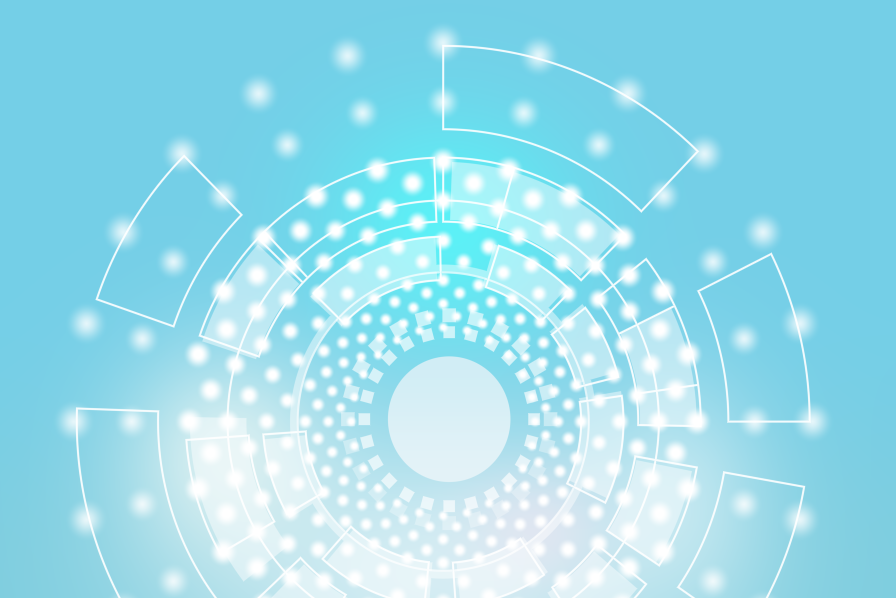
Give the GLSL for this background, as a Shadertoy shader.

```glsl
// Radial dial of outlined sectors, glowing dot rings and small tiles on a soft cyan sky.
#define HUB vec2(-0.008, -0.205)       // centre of sectors and dots
#define DISC_CENTER vec2(0.002, -0.201)
#define DISC_RADIUS 0.104
#define STRETCH vec2(1.015, 0.99)      // slight vertical elongation
#define LINE_HALF 0.0017
#define RAYS 24.0                      // dots and tiles per ring
#define DOT_RINGS 13
#define OUTER_BAND vec2(0.484, 0.622)
#define MIDDLE_BAND vec2(0.334, 0.430)
#define INNER_BAND vec2(0.234, 0.306)
#define FILL_ALPHA 0.45

const float TAU = 6.2831853;
const vec3 WHITE = vec3(1.0);

float pixelSize() { return 1.0 / iResolution.y; }

float coverage(float d) { return smoothstep(0.7, -0.7, d / pixelSize()); }

float stroke(float d) { return coverage(abs(d) - LINE_HALF); }

float blob(vec2 p, vec2 center, vec2 size) {
    vec2 q = (p - center) / size;
    return exp(-dot(q, q));
}

// Distance to a ring sector; polar = (radius, degrees), span = (start, end) in degrees.
float sector(vec2 polar, vec2 band, vec2 span) {
    float turn = mod(polar.y - 0.5 * (span.x + span.y) + 180.0, 360.0) - 180.0;
    float across = abs(polar.x - 0.5 * (band.x + band.y)) - 0.5 * (band.y - band.x);
    float along = (abs(turn) - 0.5 * (span.y - span.x)) * polar.x * TAU / 360.0;
    return max(across, along);
}

// Folds the plane into one ray, placing the origin on the repeated element.
vec2 foldRay(vec2 p, float radius, float phase) {
    float steps = atan(p.y, p.x) / TAU * RAYS + phase;
    float a = (fract(steps + 0.5) - 0.5) * TAU / RAYS;
    return length(p) * vec2(cos(a), sin(a)) - vec2(radius, 0.0);
}

vec3 sky(vec2 p) {
    vec3 col = mix(vec3(0.48, 0.80, 0.87), vec3(0.455, 0.81, 0.905), smoothstep(-0.5, 0.0, p.y));
    col = mix(col, vec3(0.35, 0.95, 0.97), 0.95 * blob(p, vec2(0.002, 0.12), vec2(0.21, 0.19)));
    col = mix(col, vec3(0.95, 0.97, 0.98), 0.75 * blob(p, vec2(-0.02, -0.46), vec2(0.44, 0.26)));
    col = mix(col, vec3(0.98, 0.98, 0.96), 0.68 * blob(p, vec2(-0.37, -0.26), vec2(0.17, 0.18)));
    col = mix(col, vec3(0.93, 0.97, 0.98), 0.50 * blob(p, vec2(0.38, -0.33), vec2(0.15, 0.20)));
    return mix(col, vec3(0.96, 0.90, 0.95), 0.55 * blob(p, vec2(0.15, -0.38), vec2(0.12, 0.10)));
}

// Returns (fill, line) opacity of all sectors and circles.
vec2 dial(vec2 polar) {
    const vec2 outerSpans[5] = vec2[5](vec2(46, 90), vec2(135, 161), vec2(178, 222),
        vec2(0, 26.5), vec2(-34.5, -10));
    const vec2 middleFills[7] = vec2[7](vec2(46, 88), vec2(137, 162), vec2(179, 218),
        vec2(-1, 26), vec2(-33, -11), vec2(-58, -40), vec2(225, 242));
    const vec2 middleLines[10] = vec2[10](vec2(45, 74), vec2(74, 90), vec2(92, 136),
        vec2(134, 161), vec2(184, 210), vec2(-1, 38), vec2(8, 26), vec2(-33, -10),
        vec2(-56, -38), vec2(223, 240));
    const vec2 innerSpans[7] = vec2[7](vec2(91, 136), vec2(45, 72), vec2(14, 38),
        vec2(-26, 8), vec2(184, 210), vec2(228, 264), vec2(274, 304));
    float fill = 0.0, line = 0.0;
    for (int i = 0; i < 5; i++)
        line = max(line, stroke(sector(polar, OUTER_BAND, outerSpans[i])));
    for (int i = 0; i < 7; i++) {
        fill = max(fill, coverage(sector(polar, MIDDLE_BAND, middleFills[i])));
        fill = max(fill, coverage(sector(polar, INNER_BAND, innerSpans[i] + 1.5)));
        line = max(line, stroke(sector(polar, INNER_BAND, innerSpans[i])));
    }
    for (int i = 0; i < 10; i++)
        line = max(line, stroke(sector(polar, MIDDLE_BAND + vec2(-0.003, 0.007), middleLines[i])));
    line = max(line, stroke(polar.x - 0.366));
    line = max(line, 0.8 * stroke(polar.x - 0.247));
    fill = max(fill, coverage(abs(polar.x - 0.254) - 0.006));
    return vec2(fill * FILL_ALPHA, line * 0.9);
}

// Soft dots on rings that grow and spread outward.
float dots(vec2 p) {
    float light = 0.0;
    for (int i = 0; i < DOT_RINGS; i++) {
        float k = float(i), far = step(10.5, k);
        float radius = 0.156 + 0.0195 * min(k, 4.0) + 0.0328 * clamp(k - 4.0, 0.0, 6.0)
                     + 0.098 * max(k - 10.0, 0.0);
        float phase = 0.5 * mod(k, 2.0) * (1.0 - far);
        float x = length(foldRay(p, radius, phase)) / (0.002 + 0.056 * radius);
        light = max(light, mix(1.0, 0.82, far) * smoothstep(1.0, mix(0.2, -0.1, far), x));
    }
    return light;
}

// Two rings of small square tiles around the disc.
float tiles(vec2 p) {
    vec2 a = abs(foldRay(p, 0.144, 0.0)) - 0.0098;
    vec2 b = abs(foldRay(p, 0.172, 0.0)) - 0.0115;
    float upper = mix(0.3, 0.6, smoothstep(-0.1, 0.1, p.y));
    return max(0.65 * coverage(max(a.x, a.y)), upper * coverage(max(b.x, b.y)));
}

void mainImage(out vec4 fragColor, in vec2 fragCoord) {
    vec2 p = (fragCoord - 0.5 * iResolution.xy) / iResolution.y;
    vec2 q = (p - HUB) * STRETCH;
    vec2 discPos = (p - DISC_CENTER) * STRETCH;
    vec2 parts = dial(vec2(length(q), degrees(atan(q.y, q.x))));

    vec3 col = mix(sky(p), WHITE, parts.x);
    col = mix(col, WHITE, dots(q));
    col = mix(col, WHITE, tiles(discPos));
    col = mix(col, WHITE, parts.y);

    // Central disc
    vec3 discColor = mix(vec3(0.89, 0.95, 0.97), vec3(0.82, 0.93, 0.96), smoothstep(-0.1, 0.1, discPos.y));
    col = mix(col, discColor, coverage(length(discPos) - DISC_RADIUS));
    fragColor = vec4(col, 1.0);
}
```
